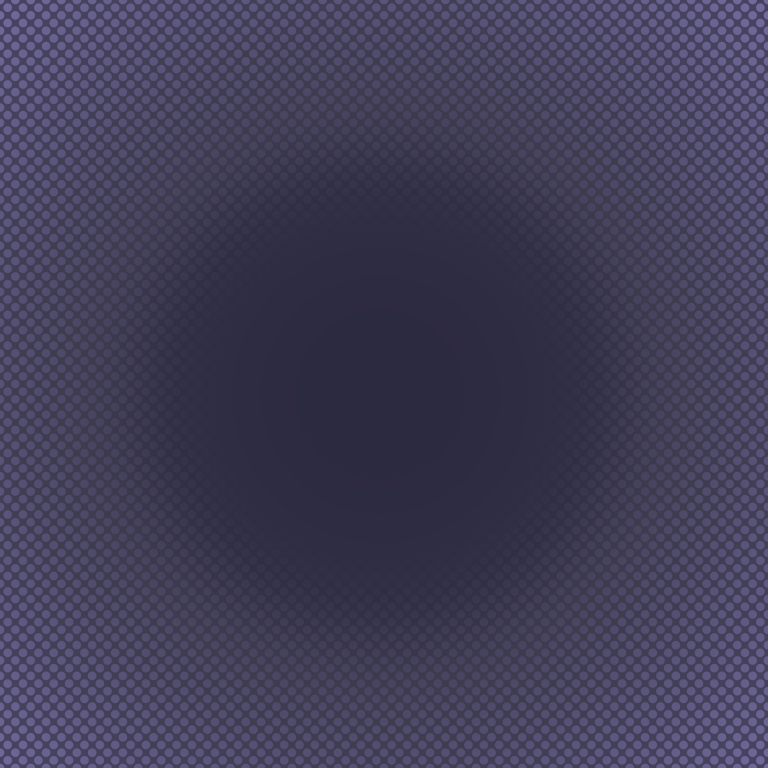
Give the GLSL for this background, as a WebGL 2 fragment shader.

```glsl
#version 300 es
precision highp float;
// A staggered halftone of violet dots around a dark, soft-edged round hollow.
// Radial ramps colour the ground and the dots; a folded lattice places
// the dots, which fade away toward the middle.

uniform vec2 u_resolution;
out vec4 fragColor;

// Distance to the nearest point of a square lattice with filled cell centres.
float staggeredDistance(vec2 p, float period) {
    vec2 corner = p - period * round(p / period);
    vec2 middle = period * (fract(p / period) - 0.5);
    return min(length(corner), length(middle));
}

// Dark hollow, lifting to a greyish rim and then to a muted violet.
vec3 groundColor(float radius) {
    vec3 color = mix(vec3(0.172, 0.163, 0.253), vec3(0.190, 0.182, 0.273),
                     smoothstep(0.05, 0.31, radius));
    color = mix(color, vec3(0.245, 0.233, 0.312), smoothstep(0.26, 0.39, radius));
    return mix(color, vec3(0.280, 0.260, 0.375), smoothstep(0.38, 0.70, radius));
}

// Dots brighten steadily toward the corners.
vec3 dotColor(float radius) {
    float glow = clamp((radius - 0.29) / 0.42, 0.0, 1.0);
    return mix(vec3(0.240, 0.230, 0.315), vec3(0.445, 0.418, 0.615), glow);
}

void main() {
    float side = min(u_resolution.x, u_resolution.y);
    vec2 p = gl_FragCoord.xy / side;
    vec2 center = vec2(0.495, 0.486) * u_resolution / side;
    float radius = length(p - center);

    // Dot mask, smoothed over about one pixel.
    float edge = 0.7 / side;
    float dots = 1.0 - smoothstep(-edge, edge, staggeredDistance(p, 0.02) - 0.0056);
    dots *= smoothstep(0.20, 0.37, radius);

    vec3 color = mix(groundColor(radius), dotColor(radius), dots);
    fragColor = vec4(color, 1.0);
}
```
